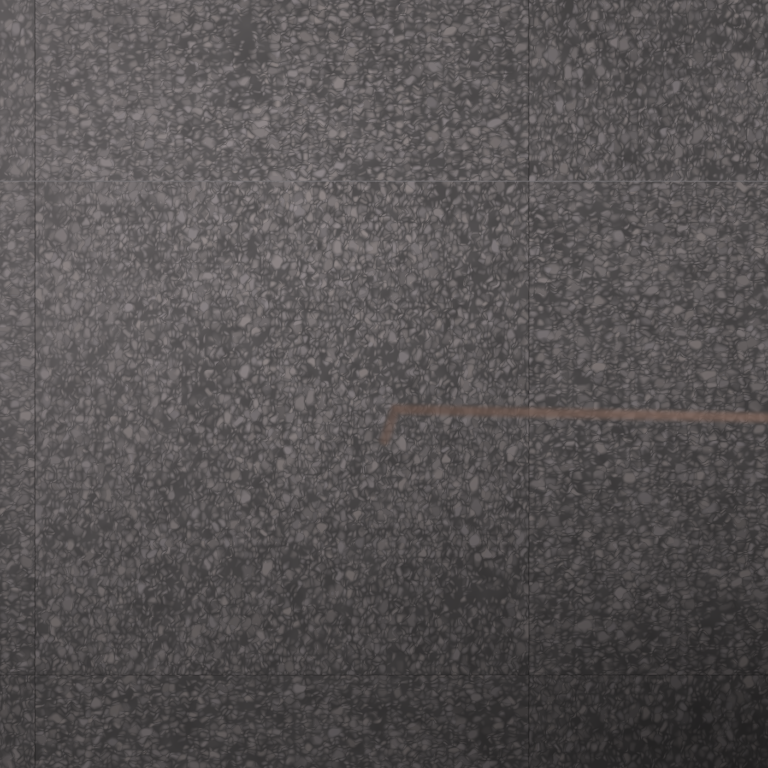
This texture is drawn by a Shadertoy shader. Its source:

```glsl
const float TILE_SIZE = 0.643;
const vec2 TILE_ORIGIN = vec2(0.0456, 0.121);
const vec3 STONE_DARK = vec3(0.300, 0.290, 0.292);
const vec3 CHIP_WARM = vec3(0.535, 0.503, 0.497);
const vec3 CHIP_COOL = vec3(0.525, 0.500, 0.510);
const vec3 COPPER = vec3(0.47, 0.375, 0.335);

float hash(vec2 p) {
    return fract(sin(dot(p, vec2(127.1, 311.7))) * 43758.5453);
}

vec2 hash2(vec2 p) {
    return vec2(hash(p), hash(p + 47.3));
}

float noise(vec2 p) {
    vec2 i = floor(p);
    vec2 f = fract(p);
    f = f * f * (3.0 - 2.0 * f);
    float low = mix(hash(i), hash(i + vec2(1, 0)), f.x);
    float high = mix(hash(i + vec2(0, 1)), hash(i + vec2(1, 1)), f.x);
    return mix(low, high, f.y);
}

// Scattered oval chips: x is coverage, y is a random tint
vec2 chips(vec2 p, float cells, float presence, float blur, float seed) {
    vec2 q = p * cells * vec2(1.22, 0.82);
    vec2 cell = floor(q);
    float soft = blur * cells;
    vec2 best = vec2(0.0, 0.5);
    for (int y = -1; y <= 1; y++) {
        for (int x = -1; x <= 1; x++) {
            vec2 id = cell + vec2(x, y);
            vec2 key = id + seed;
            float present = smoothstep(-0.06, 0.06, presence - hash(key + 9.1));
            vec2 d = q - id - 0.2 - 0.6 * hash2(key);
            d.x -= d.y * (hash(key + 3.7) * 0.8 - 0.25);
            d.y *= mix(0.9, 1.3, hash(key + 6.2));
            float radius = mix(0.26, 0.47, hash(key + 21.4));
            float tone = present * mix(0.4, 1.0, hash(key + 33.8));
            float cover = tone * (1.0 - smoothstep(radius - soft, radius + soft, length(d)));
            if (cover > best.x) best = vec2(cover, hash(key + 71.9));
        }
    }
    return best;
}

vec2 strongest(vec2 a, vec2 b) {
    return a.x > b.x ? a : b;
}

float segmentDistance(vec2 p, vec2 a, vec2 b) {
    vec2 ab = b - a;
    return length(p - a - ab * clamp(dot(p - a, ab) / dot(ab, ab), 0.0, 1.0));
}

float lineMask(float d, float halfWidth, float blur) {
    return 1.0 - smoothstep(halfWidth - blur, halfWidth + blur, d);
}

vec3 speckledStone(vec2 p) {
    // Neighbouring tiles turn the grain by a quarter
    vec2 tile = floor((p - TILE_ORIGIN) / TILE_SIZE);
    bool turned = mod(tile.x + tile.y, 2.0) > 0.5;
    vec2 q = (turned ? p.yx : p) + tile * 3.17;
    q += 0.006 * (vec2(noise(q * 130.0), noise(q * 130.0 + 31.0)) - 0.5);

    float cluster = mix(0.4, 1.5, noise(q * 16.0) * 0.5 + noise(q * 37.0) * 0.5);
    vec2 chip = chips(q, 60.0, 0.27 * cluster, 0.0032, 11.0);
    chip = strongest(chip, chips(q, 98.0, 0.58 * cluster, 0.0029, 29.0));
    vec2 fleck = chips(q, 165.0, 0.75 * cluster, 0.0024, 53.0);
    chip = strongest(chip, fleck * vec2(0.85, 1.0));

    vec3 base = STONE_DARK * mix(0.94, 1.10, noise(q * 65.0));
    return mix(base, mix(CHIP_COOL, CHIP_WARM, chip.y), chip.x);
}

float lighting(vec2 p) {
    float light = 0.70 + 0.37 * smoothstep(0.0, 0.72, p.y);
    light += 0.05 - 0.18 * smoothstep(0.1, 1.0, p.x);
    light -= 0.04 * smoothstep(0.8, 1.0, p.y);
    light += 0.05 * (noise(p * 5.0) - 0.5);
    float corner = length((p - vec2(1.0, 0.0)) * vec2(0.5, 1.0));
    return light * mix(0.78, 1.0, smoothstep(0.0, 0.28, corner));
}

// Pale veil of reflected light that flattens the grain on the left
vec3 addHaze(vec3 color, vec2 p) {
    float veil = 0.3 * (1.0 - smoothstep(0.0, 0.45, p.x)) * smoothstep(0.1, 0.6, p.y);
    return mix(color, vec3(0.43, 0.41, 0.415), veil);
}

// Faint dark seams, with the upper horizontal one catching light
vec3 addSeams(vec3 color, vec2 p) {
    vec2 local = mod(p - TILE_ORIGIN + 0.5 * TILE_SIZE, TILE_SIZE) - 0.5 * TILE_SIZE;
    float vertical = lineMask(abs(local.x), 0.0009, 0.0008);
    float horizontal = lineMask(abs(local.y), 0.0009, 0.0008);
    vec3 seam = p.y > 0.5 ? vec3(0.47, 0.46, 0.47) : color * 0.75;
    color = mix(color, color * 0.70, vertical * 0.7);
    return mix(color, seam, horizontal * 0.6);
}

vec3 addCopperStrip(vec3 color, vec2 p) {
    vec2 bend = vec2(0.515, 0.467);
    float along = segmentDistance(p, bend, vec2(1.05, 0.455));
    float leg = segmentDistance(p, bend, vec2(0.501, 0.427));
    float strip = max(lineMask(along, 0.006, 0.005), 0.85 * lineMask(leg, 0.006, 0.005));
    vec3 metal = COPPER * mix(0.87, 1.04, smoothstep(0.5, 0.9, p.x));
    metal *= mix(0.93, 1.07, noise(p * 90.0));
    return mix(color, metal, strip * 0.75);
}

void mainImage(out vec4 fragColor, in vec2 fragCoord) {
    vec2 p = fragCoord / iResolution.xy;
    vec3 color = speckledStone(p) * lighting(p);
    color = addHaze(color, p);
    color = addSeams(color, p);
    color = addCopperStrip(color, p);
    fragColor = vec4(color, 1.0);
}
```
